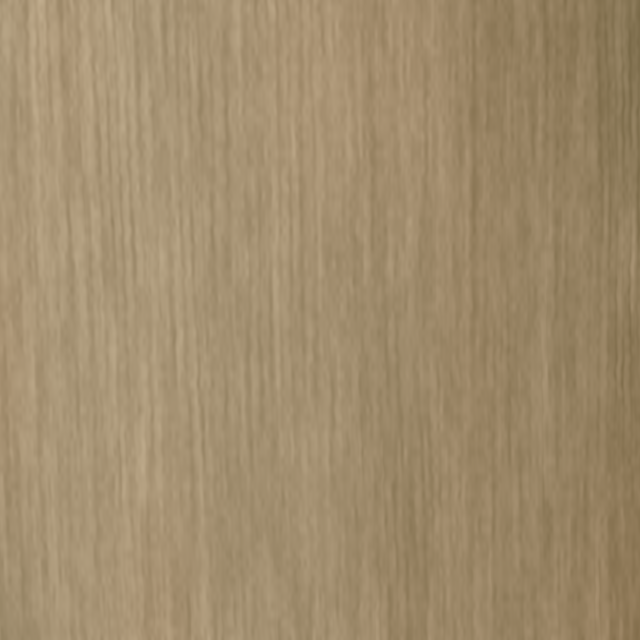
Reproduce this texture procedurally as a WebGL 1 fragment shader.

```glsl
precision highp float;
// Pale oak veneer: soft vertical grain that leans slightly on the left.
// Stretched value noise gives bands, grooves and broken fibres; a broad
// falloff darkens the right side, and slow noise drifts the hue.
uniform vec2 u_resolution;

float hash(vec2 p) {
  return fract(sin(dot(p, vec2(127.1, 311.7))) * 43758.5453);
}

// Smooth value noise centred on zero, from -1 to 1.
float noise(vec2 p) {
  vec2 cell = floor(p);
  vec2 f = fract(p);
  f = f * f * (3.0 - 2.0 * f);
  float low = mix(hash(cell), hash(cell + vec2(1.0, 0.0)), f.x);
  float high = mix(hash(cell + vec2(0.0, 1.0)), hash(cell + vec2(1.0, 1.0)), f.x);
  return 2.0 * mix(low, high, f.y) - 1.0;
}

// Narrow dark grooves of uneven spacing that fade in and out in patches.
float grooves(float across, float along) {
  float count = across * 46.0 + 13.0 * across * across;
  float drift = 0.7 * noise(vec2(across * 17.0, along * 1.6));
  float wave = 0.5 + 0.5 * sin(6.2832 * (count + drift));
  float patches = smoothstep(-0.6, 0.6, noise(vec2(across * 7.0 + 3.0, along * 1.7)));
  float broken = 0.8 + 0.5 * noise(vec2(across * 55.0, along * 11.0));
  return (0.7 - 1.9 * wave * wave) * mix(0.25, 1.0, patches) * broken;
}

void main() {
  vec2 uv = gl_FragCoord.xy / u_resolution;

  // Grain direction: a lean fading to the right, plus a fine wobble.
  float across = uv.x + 0.034 * uv.y * (1.0 - uv.x);
  across += 0.003 * noise(vec2(uv.x * 5.0, uv.y * 4.0));
  across += 0.0013 * noise(vec2(uv.x * 45.0, uv.y * 50.0));

  // Broad light: bright left, dark right, dim upper right corner.
  float tone = 0.46 - 1.4 * smoothstep(0.1, 1.08, uv.x);
  tone += 0.15 * (uv.y - 0.5);
  tone -= 0.8 * smoothstep(0.45, 0.0, distance(uv, vec2(1.0, 1.03)));

  // Soft bands, then grooves, fibres and short flecks.
  tone += 0.28 * noise(vec2(across * 9.0, uv.y * 1.1));
  tone += 0.22 * noise(vec2(across * 34.0 + 9.0, uv.y * 2.2));
  tone += 0.34 * grooves(across, uv.y);
  tone += 0.36 * noise(vec2(across * 110.0 + 5.0, uv.y * 5.0));
  tone += 0.36 * noise(vec2(across * 190.0, uv.y * 17.0));
  tone += 0.3 * noise(vec2(across * 190.0 + 31.0, uv.y * 75.0));

  // Sparse thin pale streaks, broken along their length.
  float streak = noise(vec2(across * 90.0 + 40.0, uv.y * 3.5));
  float gaps = 0.7 + 0.5 * noise(vec2(across * 40.0, uv.y * 22.0));
  tone += 0.6 * gaps * smoothstep(0.5, 0.95, streak);

  vec3 darkOak = vec3(0.575, 0.5, 0.373);
  vec3 midOak = vec3(0.64, 0.56, 0.437);
  vec3 paleOak = vec3(0.705, 0.626, 0.503);
  vec3 color = midOak + max(tone, 0.0) * (paleOak - midOak)
                      + min(tone, 0.0) * (midOak - darkOak);

  // Slow drift between olive and rosy wood, warmer at the right edge.
  float warmth = noise(vec2(across * 8.0 + 21.0, uv.y * 2.2));
  warmth += 0.9 * smoothstep(0.8, 1.0, uv.x) * (1.0 - 0.6 * uv.y);
  color += warmth * vec3(0.007, -0.003, -0.005);

  gl_FragColor = vec4(color, 1.0);
}
```
